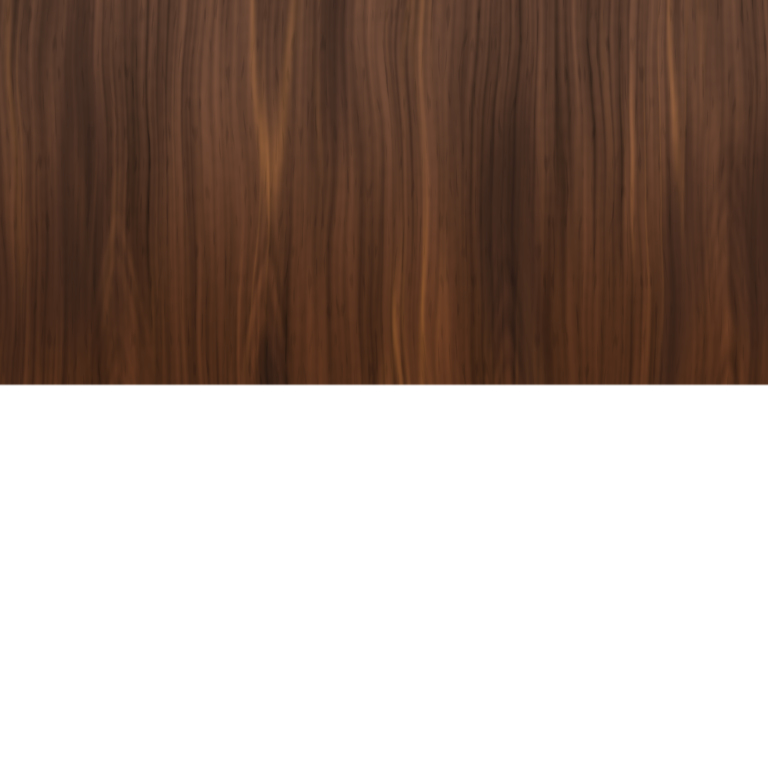
Give the GLSL for this texture, as a WebGL 2 fragment shader.

```glsl
#version 300 es
precision highp float;
// Dark walnut veneer over a plain white lower half. Stretched gradient noise
// makes the upright grain, noise contours trace the pale veins, and nested
// arches form the flat-sawn figure, all bent by one slow sideways warp.

uniform vec2 u_resolution;
out vec4 fragColor;

float hash(vec2 p) {
    vec3 q = fract(vec3(p.xyx) * 0.1031);
    q += dot(q, q.yzx + 33.33);
    return fract((q.x + q.y) * q.z);
}

float cornerSlope(vec2 cell, vec2 offset) {
    float angle = 6.2832 * hash(cell + 91.0);
    return dot(vec2(cos(angle), sin(angle)), offset);
}

float gradientNoise(vec2 p) {
    vec2 i = floor(p), f = fract(p);
    vec2 u = f * f * f * (f * (f * 6.0 - 15.0) + 10.0);
    vec2 e = vec2(1.0, 0.0);
    float low = mix(cornerSlope(i, f), cornerSlope(i + e.xy, f - e.xy), u.x);
    float high = mix(cornerSlope(i + e.yx, f - e.yx), cornerSlope(i + 1.0, f - 1.0), u.x);
    return mix(low, high, u.y);
}

// Thin line along the zero contour of a stretched noise
float vein(vec2 p, float width) {
    float n = gradientNoise(p) / width;
    return exp(-n * n);
}

// Nested narrow arches, scattered across the width and opening downward
float archFigure(vec2 p) {
    float figure = 0.0;
    for (int i = 0; i < 4; i++) {
        float k = float(i);
        float center = (k + 0.35 + 0.5 * hash(vec2(k, 4.0))) / 4.0;
        float dx = p.x - center;
        float tip = 0.64 + 0.16 * hash(vec2(k, 9.0));
        float level = sqrt(dx * dx + 0.00006) + 0.17 * (p.y - tip);
        float rings = gradientNoise(vec2(level * 150.0, k * 7.3 + p.y * 2.0));
        float side = exp(-dx * dx / 0.0009);
        figure += rings * side * (1.0 - smoothstep(tip - 0.08, tip + 0.1, p.y));
    }
    return figure;
}

vec3 walnut(vec2 p) {
    // Slow bend of the grain
    vec2 g = p;
    g.x += 0.014 * gradientNoise(vec2(p.x * 7.0, p.y * 4.0 + 3.0));
    g.x += 0.003 * gradientNoise(vec2(p.x * 22.0, p.y * 9.0 + 8.0));

    // Broad bands down to hairline streaks
    float band = gradientNoise(vec2(g.x * 9.0 + 2.4, g.y * 1.3 + 0.4));
    float tone = 0.24 * band;
    tone += 0.26 * gradientNoise(vec2(g.x * 27.0, g.y * 1.8 + 5.3));
    tone += 0.26 * gradientNoise(vec2(g.x * 75.0, g.y * 2.5 + 11.6));
    tone += 0.22 * gradientNoise(vec2(g.x * 170.0, g.y * 4.0 + 17.2));
    tone += 0.34 * archFigure(g);

    // Regular dark pinstripes, fading in and out
    float stripe = pow(0.5 + 0.5 * sin(g.x * 470.0 + 5.0 * band), 5.0);
    float presence = smoothstep(-0.2, 0.35, gradientNoise(vec2(g.x * 13.0, g.y * 2.0 + 23.7)));
    tone -= 0.17 * stripe * presence - 0.02;

    // Short pores and faint mottling
    float pore = gradientNoise(vec2(g.x * 210.0, g.y * 26.0));
    tone -= 0.13 * smoothstep(0.2, 0.55, pore);
    tone += 0.05 * gradientNoise(p * vec2(90.0, 60.0));

    // Warm below, paler and greyer toward the top
    vec3 color = mix(vec3(0.300, 0.170, 0.098), vec3(0.355, 0.240, 0.182),
                     smoothstep(0.48, 1.0, p.y));
    color *= 1.0 + tone;

    // Cool dark heart streaks and golden veins
    float heart = smoothstep(0.18, 0.5, gradientNoise(vec2(g.x * 12.0 + 6.2, g.y * 1.6 + 31.4)));
    color = mix(color, vec3(0.19, 0.125, 0.105), 0.45 * heart);
    float strength = smoothstep(-0.05, 0.4, gradientNoise(vec2(g.x * 10.0, g.y * 2.2 + 41.5)));
    float gold = vein(vec2(g.x * 15.0 + 0.7, g.y * 0.9 + 51.3), 0.055) * strength;
    gold += 0.5 * vein(vec2(g.x * 34.0, g.y * 1.2 + 61.4), 0.06) * strength;
    return color + vec3(0.13, 0.085, 0.035) * gold;
}

void main() {
    vec2 p = gl_FragCoord.xy / u_resolution;
    float soft = max(0.002, 1.0 / u_resolution.y);
    float wood = smoothstep(0.499 - soft, 0.499 + soft, p.y);
    fragColor = vec4(mix(vec3(1.0), walnut(p), wood), 1.0);
}
```
